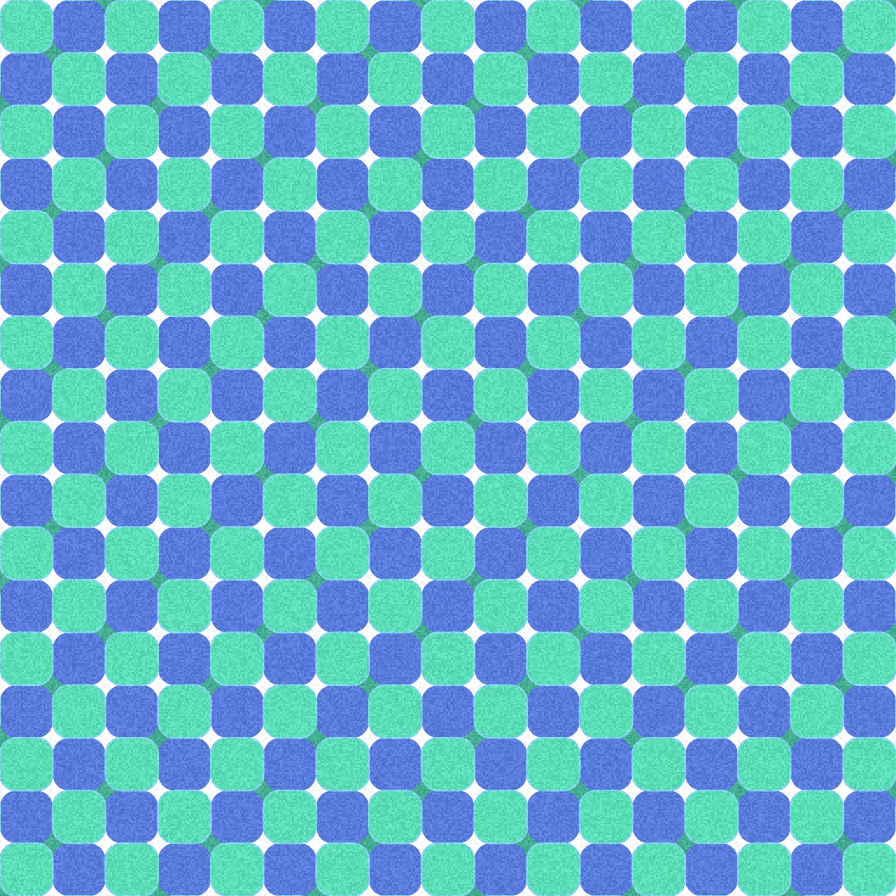
Write a Shadertoy shader that draws this pattern.

```glsl
#define CELLS 17.0
#define CORNER_RADIUS 0.31
#define RIM_WIDTH 0.034
#define GRAIN_CELLS 512.0
#define GRAIN_AMOUNT 0.11
#define MINT vec3(0.355, 0.865, 0.72)
#define BLUE vec3(0.35, 0.485, 0.86)
#define RIM_COLOR vec3(0.50, 0.84, 0.92)
#define GAP_LIGHT vec3(1.0)
#define GAP_DARK vec3(0.27, 0.68, 0.57)

float hash(vec2 p) {
    vec3 q = fract(p.xyx * vec3(0.1031, 0.1030, 0.0973));
    q += dot(q, q.yzx + 33.33);
    return fract((q.x + q.y) * q.z);
}

// Signed distance to a rounded unit tile centred on the origin
float tileDistance(vec2 p) {
    vec2 q = abs(p) - 0.5 + CORNER_RADIUS;
    return length(max(q, 0.0)) + min(max(q.x, q.y), 0.0) - CORNER_RADIUS;
}

float coverage(float d, float pixel) {
    return clamp(0.5 - d / pixel, 0.0, 1.0);
}

void mainImage(out vec4 fragColor, in vec2 fragCoord) {
    vec2 uv = fragCoord / iResolution.xy;
    vec2 p = uv * CELLS;
    float pixel = CELLS / min(iResolution.x, iResolution.y);

    // Distances to this tile and to the one across the nearest side
    vec2 cell = floor(p);
    vec2 local = abs(p - cell - 0.5);
    float own = tileDistance(local);
    float across = tileDistance(vec2(1.0 - max(local.x, local.y), min(local.x, local.y)));
    bool isMint = mod(cell.x + cell.y, 2.0) < 0.5;
    float mintDistance = isMint ? own : across;
    float blueDistance = isMint ? across : own;

    // Gaps at the corners: every third diagonal is dark
    vec2 corner = floor(p + 0.5);
    bool isDark = mod(corner.x - corner.y + 0.5, 3.0) < 1.0;
    vec3 color = isDark ? GAP_DARK : GAP_LIGHT;

    // Tiles, then the pale rim around the mint ones
    color = mix(color, BLUE, coverage(blueDistance, pixel));
    color = mix(color, MINT, coverage(mintDistance, pixel));
    color = mix(color, RIM_COLOR, coverage(abs(mintDistance) - 0.5 * RIM_WIDTH, pixel));

    // Fine grain
    color += (hash(floor(uv * GRAIN_CELLS)) - 0.5) * GRAIN_AMOUNT;

    fragColor = vec4(clamp(color, 0.0, 1.0), 1.0);
}
```
